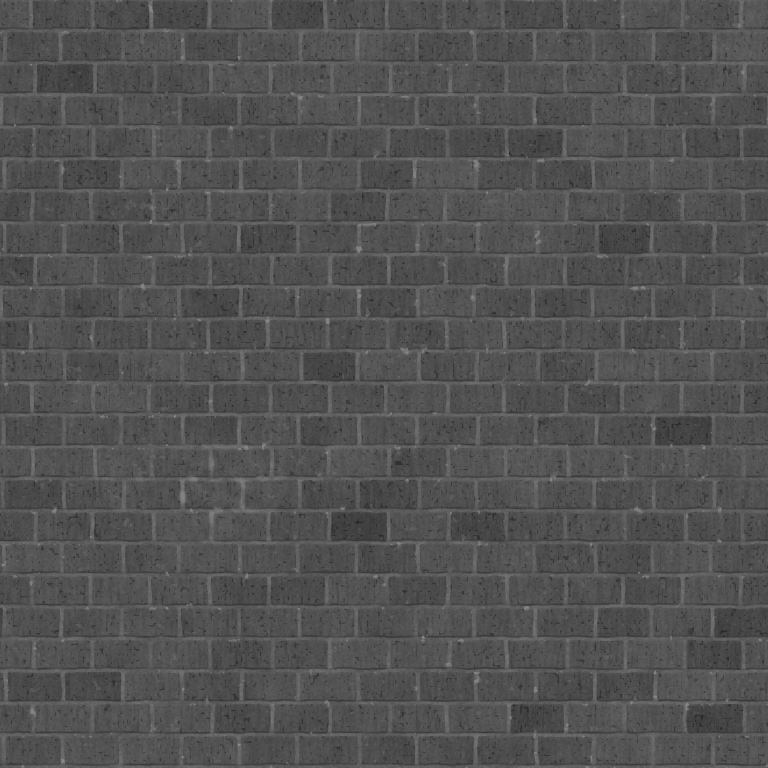
This texture is drawn by a three.js fragment shader. Its source:

```glsl
// Dark grey brick wall in running bond: 13 bricks across, 24 courses down.
// Each brick is a rounded box distance with its own tone, vertical drag streaks,
// grain and pits; pale mortar carries a shadow line and patches of salt bloom.

varying vec2 vUv;

const vec2  COUNT        = vec2(13.0, 24.0);      // bricks across, courses down
const vec2  ORIGIN       = vec2(0.07, 0.05);      // first joint, in brick cells
const vec2  HALF_JOINT   = vec2(0.0024, 0.0025);  // half mortar width, canvas units
const float CORNER       = 0.0028;
const float SOFTNESS     = 0.0010;
const float WOBBLE       = 0.0016;                // unevenness of brick edges
const float JOINT_JITTER = 0.07;                  // shift of upright joints, in cells
const float SHADOW_WIDTH = 0.0013;
const vec2  BLOOM_CENTER = vec2(0.27, 0.365);
const vec2  BLOOM_SIZE   = vec2(0.085, 0.055);

const vec3 BRICK_COLOR  = vec3(0.318);
const vec3 MORTAR_COLOR = vec3(0.375);
const vec3 SHADOW_COLOR = vec3(0.200);
const vec3 SALT_COLOR   = vec3(0.560);

float hash(vec2 p) {
  vec3 q = fract(p.xyx * 0.1031);
  q += dot(q, q.yzx + 33.33);
  return fract((q.x + q.y) * q.z);
}

// Value noise that wraps after the given number of cells
float noise(vec2 uv, vec2 cells) {
  vec2 p = uv * cells;
  vec2 i = floor(p);
  vec2 f = p - i;
  f = f * f * (3.0 - 2.0 * f);
  float a = hash(mod(i, cells));
  float b = hash(mod(i + vec2(1.0, 0.0), cells));
  float c = hash(mod(i + vec2(0.0, 1.0), cells));
  float d = hash(mod(i + 1.0, cells));
  return mix(mix(a, b, f.x), mix(c, d, f.x), f.y);
}

float fbm(vec2 uv, vec2 cells) {
  float sum = 0.0;
  float weight = 0.5;
  for (int k = 0; k < 4; k++) {
    sum += weight * noise(uv, cells);
    cells *= 2.0;
    weight *= 0.5;
  }
  return sum / 0.9375;
}

// Grey offset of the brick face around its base tone
float brickTone(vec2 uv, vec2 id) {
  float pick = hash(id + 17.0);
  float tone = (hash(id + 3.0) - 0.5) * 0.034 - 0.036 * smoothstep(0.86, 0.96, pick);
  float streak = noise(uv, vec2(300.0, 44.0)) - 0.5;
  float scratch = smoothstep(0.72, 0.95, noise(uv + 0.41, vec2(400.0, 60.0)));
  float grain = noise(uv, vec2(430.0)) - 0.5;
  float mottle = fbm(uv + 0.23, vec2(24.0)) - 0.5;
  float pits = smoothstep(0.76, 0.96, noise(uv + 0.67, vec2(330.0, 290.0)));
  tone += streak * 0.036 + grain * 0.040 + mottle * 0.060;
  return tone - scratch * 0.030 - pits * 0.085;
}

void main() {
  vec2 uv = vUv;

  // Running bond, with slightly uneven edges
  vec2 rough = vec2(fbm(uv, vec2(50.0)), fbm(uv + 0.37, vec2(50.0))) - 0.5;
  vec2 grid = (uv + rough * 2.0 * WOBBLE) * COUNT - ORIGIN;
  float row = floor(grid.y);
  float rowId = mod(row, COUNT.y);
  float x = grid.x - 0.5 * mod(row, 2.0);
  x -= (hash(vec2(rowId, 91.0)) - 0.5) * 0.05;

  // Nearest upright joint and the brick beside it
  float joint = floor(x + 0.5);
  float jitter = hash(vec2(mod(joint, COUNT.x), rowId + 40.0)) - 0.5;
  float fromJoint = x - joint - jitter * JOINT_JITTER;
  vec2 id = vec2(mod(joint - step(fromJoint, 0.0), COUNT.x), rowId);
  float fromBed = (grid.y - floor(grid.y + 0.5)) / COUNT.y;

  // Rounded brick shape
  vec2 edge = vec2(abs(fromJoint) / COUNT.x, abs(fromBed)) - HALF_JOINT;
  float inside = CORNER - length(max(CORNER - edge, 0.0));
  float brick = smoothstep(-SOFTNESS, SOFTNESS, inside);

  // Brick and mortar surfaces
  vec3 face = BRICK_COLOR + brickTone(uv, id);
  float sand = (noise(uv + 0.13, vec2(360.0)) - 0.5) * 0.055;
  float patchy = (fbm(uv + 0.59, vec2(32.0)) - 0.5) * 0.13;
  float upright = smoothstep(0.002, 0.005, abs(fromBed));
  vec3 mortar = MORTAR_COLOR + sand + patchy + 0.018 * upright;
  vec3 color = mix(mortar, face, brick);

  // Shadow under each course and a faint lit upper edge
  float shade = (fromBed - HALF_JOINT.y) / SHADOW_WIDTH;
  float depth = mix(0.30, 0.85, noise(uv + 0.81, vec2(52.0, 48.0)));
  depth *= mix(0.35, 1.0, smoothstep(-0.001, 0.003, edge.x));
  color = mix(color, SHADOW_COLOR, depth * exp(-shade * shade));
  float lip = (fromBed + HALF_JOINT.y + 0.001) / SHADOW_WIDTH;
  color += 0.018 * exp(-lip * lip);

  // Salt bloom gathered on the joints, plus scattered flecks
  vec2 away = (uv - BLOOM_CENTER) / BLOOM_SIZE;
  float nearJoint = 1.0 - smoothstep(-0.001, 0.004, inside);
  float crust = smoothstep(0.38, 0.70, fbm(uv + 0.29, vec2(70.0)));
  float bloom = exp(-dot(away, away)) * crust * mix(0.10, 0.80, nearJoint);
  float fleck = smoothstep(0.71, 0.84, fbm(uv + 0.47, vec2(96.0)));
  fleck *= mix(0.12, 0.75, nearJoint);
  color = mix(color, SALT_COLOR, clamp(bloom + fleck, 0.0, 0.9));

  gl_FragColor = vec4(color, 1.0);
}
```
